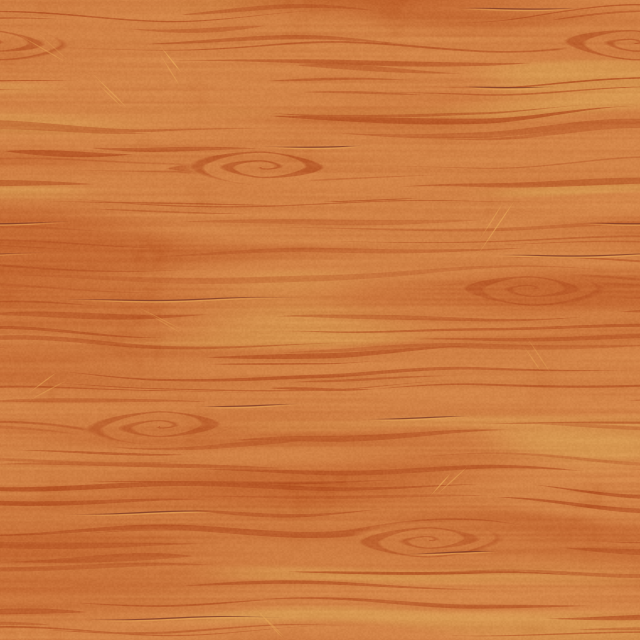
Reproduce this texture procedurally as a Shadertoy shader.

```glsl
#define BASE vec3(0.824, 0.512, 0.274)
#define SHADE vec3(0.770, 0.412, 0.196)
#define HONEY vec3(0.850, 0.615, 0.325)
#define VEIN vec3(0.715, 0.335, 0.145)
#define CRACK vec3(0.50, 0.23, 0.15)
#define SCRATCH vec3(0.91, 0.66, 0.34)
#define VEINS 76
#define KNOTS 5
#define CRACKS 11
#define SCRATCHES 18
#define KNOT_SIZE vec2(0.105, 0.026)

float hash(float n) { return fract(sin(n * 12.9898 + 4.137) * 4375.547); }

float hash2(vec2 p) {
    vec3 q = fract(p.xyx * vec3(0.1031, 0.1030, 0.0973));
    q += dot(q, q.yzx + 33.33);
    return fract((q.x + q.y) * q.z);
}

float noise(vec2 p) {
    vec2 i = floor(p), f = fract(p);
    f = f * f * (3.0 - 2.0 * f);
    return mix(mix(hash2(i), hash2(i + vec2(1, 0)), f.x),
               mix(hash2(i + vec2(0, 1)), hash2(i + vec2(1, 1)), f.x), f.y);
}

// Shortest offset on the repeating canvas
vec2 wrap(vec2 d) { return fract(d + 0.5) - 0.5; }

// Coverage of a horizontal stroke with tapered ends
float stroke(vec2 d, float halfLength, float thickness, float skew, float soft) {
    float t = d.x / halfLength;
    float w = thickness * max(1.0 - t * t, 0.0) * (1.0 + skew * t);
    return clamp((w - abs(d.y)) / soft + 0.5, 0.0, 1.0) * min(1.0, 2.0 * w / soft);
}

vec2 knotCenter(float k) { return vec2(fract(0.42 * k - 0.01), 0.96 - 0.2 * k - 0.03 * hash(k)); }

// Spiral of flattened rings, thickest at the left and right tips
float knotRings(vec2 d, float k, float soft) {
    vec2 q = d / KNOT_SIZE;
    q.y += 0.3 * q.x * (hash(k + 7.0) - 0.5);
    float r = pow(pow(abs(q.x), 1.6) + pow(abs(q.y), 1.6), 1.0 / 1.6);
    float angle = atan(q.y, q.x);
    float turns = 1.9;
    float s = r * turns - angle / 6.28318 + hash(k + 3.0) * 0.4;
    float width = 0.08 + 0.20 * pow(abs(cos(angle + 0.2)), 3.0) * smoothstep(0.2, 0.8, r);
    float edge = soft * turns / KNOT_SIZE.y;
    float ring = clamp((width - abs(fract(s) - 0.5)) / edge + 0.5, 0.0, 1.0);
    return ring * (1.0 - smoothstep(1.0, 1.15, r));
}

void mainImage(out vec4 fragColor, in vec2 fragCoord) {
    vec2 uv = fragCoord / iResolution.xy;
    float soft = max(1.0 / iResolution.y, 0.0016);

    // Grain flow bends around the knots
    vec2 flow = uv;
    flow.y += 0.026 * (noise(uv * vec2(4.0, 5.0) + 3.0) - 0.5);
    float rings = 0.0, core = 0.0, halo = 0.0;
    for (int i = 0; i < KNOTS; i++) {
        float k = float(i);
        vec2 d = wrap(uv - knotCenter(k));
        vec2 g = d / (KNOT_SIZE * vec2(1.5, 1.6));
        float bulge = exp(-dot(g, g));
        flow.y -= 0.75 * d.y * bulge;
        halo = max(halo, bulge);
        core = max(core, 1.0 - smoothstep(0.95, 1.25, length(d / KNOT_SIZE)));
        rings = max(rings, knotRings(d, k, soft) * (0.5 + 0.35 * hash(k + 20.0)));
    }

    // Long dark bands and narrow honey streaks
    float band = 0.6 * noise(flow * vec2(1.6, 11.0) + 11.0) + 0.4 * noise(flow * vec2(2.2, 28.0));
    float streak = noise(flow * vec2(2.2, 30.0) + 41.0);
    float shade = smoothstep(0.46, 0.86, band);
    vec3 color = mix(BASE, SHADE, clamp(shade + 0.2 * halo, 0.0, 1.0));
    color = mix(color, HONEY, 0.75 * smoothstep(0.68, 0.98, streak) * (1.0 - 0.8 * shade));

    // Tapered veins, each darkening the wood beside it a little
    float vein = 0.0, glow = 0.0;
    for (int i = 0; i < VEINS; i++) {
        float n = float(i) * 5.0 + 100.0;
        vec2 center = vec2(hash(n), (float(i) + 2.5 * hash(n + 1.0)) / float(VEINS));
        float halfLength = mix(0.08, 0.48, hash(n + 2.0));
        float thickness = mix(0.0013, 0.0062, pow(hash(n + 3.0), 2.5));
        vec2 d = wrap(flow - center);
        d.y += 0.003 * sin(d.x * 11.0 + n);
        float skew = hash(n + 4.0) * 1.6 - 0.8;
        float strength = mix(0.35, 0.85, hash(n + 5.5));
        vein = max(vein, strength * stroke(d, halfLength, thickness, skew, soft));
        glow = max(glow, strength * stroke(d, halfLength, thickness * 1.8, skew, 0.012));
    }
    color = mix(color, SHADE, 0.3 * glow * (1.0 - core));
    color = mix(color, VEIN, max(vein * (1.0 - core), rings));

    // Fine pinstripes, speckle and faint stains
    float pin = noise(vec2(uv.x * 4.0, uv.y * 250.0)) - 0.5;
    float wide = noise(vec2(uv.x * 3.0, uv.y * 110.0) + 9.0) - 0.5;
    float speck = noise(uv * vec2(380.0, 430.0)) - 0.5;
    float stain = smoothstep(0.70, 0.95, noise(uv * 13.0 + 70.0)) * noise(uv * 60.0);
    color += vec3(0.030, 0.046, 0.036) * pin + vec3(0.012, 0.018, 0.014) * wide + 0.034 * speck;
    color -= vec3(0.02, 0.032, 0.028) * stain;

    // Cracks with a lit lower lip
    for (int i = 0; i < CRACKS; i++) {
        float n = float(i) * 6.0 + 500.0;
        vec2 d = wrap(uv - vec2(hash(n), (float(i) + hash(n + 1.0)) / float(CRACKS)));
        float halfLength = mix(0.05, 0.19, pow(hash(n + 2.0), 1.3));
        d.y += 0.0016 * sin(d.x * 22.0 + n) - 0.012 * d.x;
        float skew = hash(n + 3.0) - 0.5;
        float lip = stroke(d + vec2(0.0, 0.0022), halfLength, 0.0011, skew, soft);
        color = mix(color, SCRATCH, 0.6 * lip);
        color = mix(color, CRACK, 0.8 * stroke(d, halfLength, 0.0010, skew, soft));
    }

    // Pale slanted scratches in loose pairs
    for (int i = 0; i < SCRATCHES; i++) {
        float n = float(i) * 4.0 + 800.0, pair = floor(float(i) * 0.5) * 3.0 + 900.0;
        vec2 center = vec2(hash(pair), hash(pair + 1.0)) + 0.022 * (vec2(hash(n), hash(n + 1.0)) - 0.5);
        float side = hash(pair + 2.0) < 0.5 ? -1.0 : 1.0;
        float slant = side * mix(0.3, 1.0, hash(pair + 2.5)) + 0.35 * (hash(n + 2.0) - 0.5);
        float c = cos(slant), s = sin(slant);
        vec2 d = wrap(uv - center);
        d = vec2(c * d.x + s * d.y, c * d.y - s * d.x);
        float cover = stroke(d, mix(0.02, 0.065, hash(n + 3.0)), 0.0009, 0.5, soft);
        color = mix(color, SCRATCH, cover * mix(0.25, 0.8, hash(n + 3.5)));
    }

    fragColor = vec4(color, 1.0);
}
```
